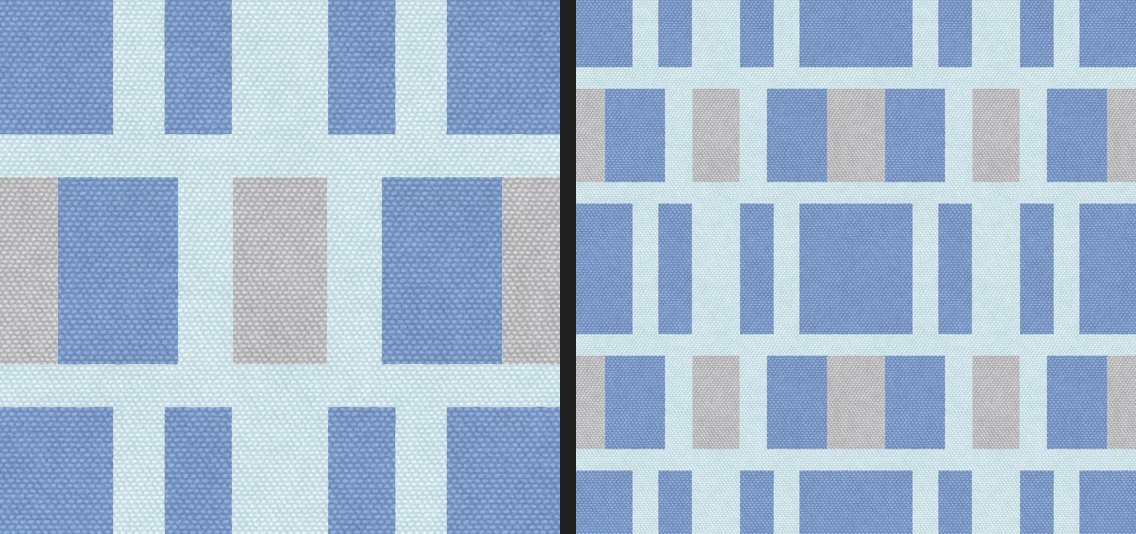
Left: one tile. Right: repeated 2 by 2.
Reproduce this pattern procedurally as a Shadertoy shader.

```glsl
const vec3 BLUE_SHADE = vec3(0.45, 0.56, 0.73);
const vec3 BLUE_LIT   = vec3(0.54, 0.66, 0.84);
const vec3 ICE_SHADE  = vec3(0.77, 0.86, 0.88);
const vec3 ICE_LIT    = vec3(0.87, 0.93, 0.95);
const vec3 GRAY_SHADE = vec3(0.70, 0.70, 0.71);
const vec3 GRAY_LIT   = vec3(0.81, 0.81, 0.81);
const float MIDDLE_ROW = 0.493;

vec2 gradientAt(vec2 cell, vec2 period) {
    float h = fract(sin(dot(mod(cell, period), vec2(127.1, 311.7))) * 43758.5);
    return vec2(cos(6.2832 * h), sin(6.2832 * h));
}

// Gradient noise that wraps after a whole number of cells
float wrappedNoise(vec2 uv, vec2 period) {
    vec2 p = uv * period;
    vec2 i = floor(p);
    vec2 f = p - i;
    vec2 s = f * f * f * (f * (f * 6.0 - 15.0) + 10.0);
    vec2 e = vec2(1.0, 0.0);
    float a = dot(gradientAt(i, period), f);
    float b = dot(gradientAt(i + e.xy, period), f - e.xy);
    float c = dot(gradientAt(i + e.yx, period), f - e.yx);
    float d = dot(gradientAt(i + e.xx, period), f - e.xx);
    return mix(mix(a, b, s.x), mix(c, d, s.x), s.y);
}

float band(float d, float lo, float hi, float aa) {
    return smoothstep(lo - aa, lo + aa, d) - smoothstep(hi - aa, hi + aa, d);
}

// Staggered raised stitches, folded into a chevron about y = 0
float stitches(float x, float y, vec2 count, float shift, float wobble) {
    float v = abs(y) * count.y;
    float row = round(v);
    float u = x * count.x + row * shift;
    vec2 q = vec2(u - round(u), (v - row) * sign(y));
    return smoothstep(0.56, 0.1, length(q - vec2(-0.08, 0.1) + wobble * vec2(0.25, 0.15)));
}

vec3 cloth(vec3 shade, vec3 lit, float relief, float grain) {
    return mix(shade, lit, mix(-0.12, 1.25, relief) + grain);
}

void mainImage(out vec4 fragColor, in vec2 fragCoord) {
    vec2 uv = fragCoord / iResolution.xy;
    vec2 aa = 0.7 / iResolution.xy;
    float y = fract(uv.y - MIDDLE_ROW + 0.5) - 0.5;

    // Yarn irregularity
    float wobble = wrappedNoise(uv, vec2(60.0, 90.0));
    float grain = 0.6 * wrappedNoise(uv, vec2(210.0, 200.0))
                + 0.3 * wrappedNoise(uv, vec2(36.0, 34.0))
                + 0.2 * wrappedNoise(uv, vec2(7.0, 6.0));

    // Woven cloths
    float fine = stitches(uv.x, y, vec2(80.0, 120.0), 0.6, wobble);
    float coarse = stitches(uv.x, y, vec2(72.0, 104.0), 0.55, wobble);
    vec3 blue = cloth(BLUE_SHADE, BLUE_LIT, coarse, grain);
    vec3 ice = cloth(ICE_SHADE, ICE_LIT, fine, grain);
    vec3 gray = cloth(GRAY_SHADE, GRAY_LIT, fine, grain);

    // Panels, mirrored about the centre lines, with slightly uneven cuts
    float dx = abs(uv.x - 0.5) + 0.0012 * wobble;
    float dy = abs(y) + 0.0012 * wobble;
    float middleRow = band(dy, -1.0, 0.175, aa.y);
    float outerRow = band(dy, 0.2555, 1.0, aa.y);
    float outerBlue = band(dx, 0.086, 0.206, aa.x) + band(dx, 0.298, 1.0, aa.x);
    float middleBlue = band(dx, 0.182, 0.397, aa.x);
    float middleGray = band(dx, -1.0, 0.084, aa.x) + band(dx, 0.397, 1.0, aa.x);

    vec3 color = mix(ice, blue, outerRow * outerBlue + middleRow * middleBlue);
    color = mix(color, gray, middleRow * middleGray);
    fragColor = vec4(clamp(color, 0.0, 1.0), 1.0);
}
```
